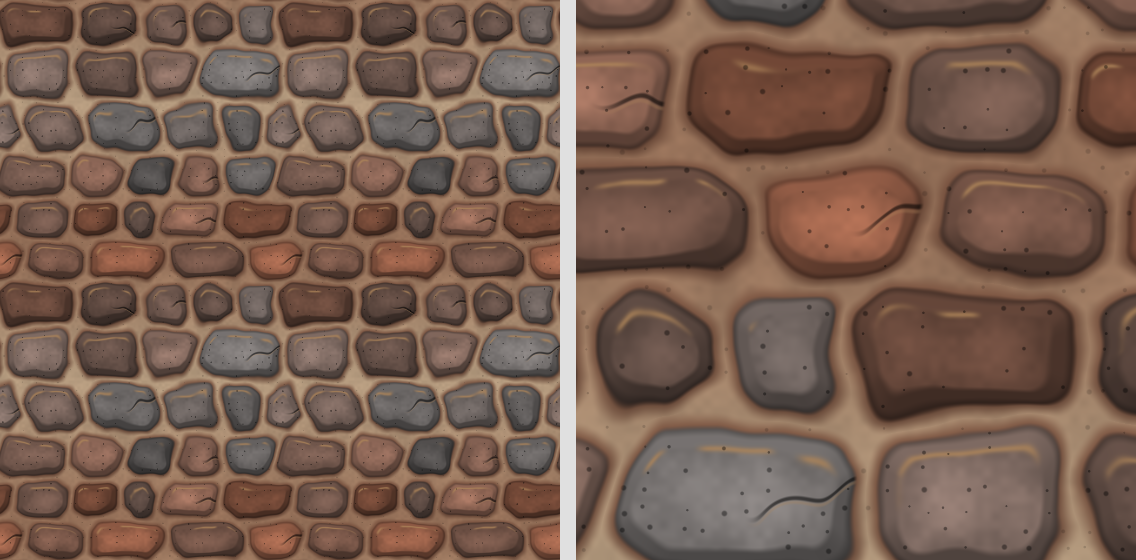
Left, the full canvas; right, a detail of the centre.
Reproduce this texture procedurally as a Shadertoy shader.

```glsl
// Painted cobble wall: six bowed courses of bevelled stones in soft, sandy mortar.
// Each stone is a smooth maximum of tilted half planes with cut corners; the nearest
// one gives the shading. All hashes, sines and noise wrap, so the canvas tiles.
#define REPEATS 2.0      // wall tiles across and down
#define COURSES 6.0      // rows of stone in a tile; also the tile size in wall units
#define GAP 0.085        // half width of the mortar
#define BEVEL 0.13       // width of the chipped rim
#define BROWN vec3(0.46, 0.29, 0.22)
#define SLATE vec3(0.37, 0.355, 0.35)
#define SAND vec3(0.70, 0.60, 0.49)
#define CLAY vec3(0.56, 0.41, 0.32)
#define OCHRE vec3(0.68, 0.52, 0.35)
#define TAU 6.2831853

// Per course: start, one-sided bow and two-sided sway of the joints
const vec3 LAYOUT[6] = vec3[6](
    vec3(0.0, 0.45, 0.1), vec3(0.0, 0.0, 0.1), vec3(-0.37, 0.0, -0.25),
    vec3(0.0, 0.25, 0.1), vec3(0.33, -0.3, 0.2), vec3(-0.75, -0.25, 0.0));

float hash(vec2 p) {
    vec3 q = fract(p.xyx * vec3(0.1031, 0.1030, 0.0973));
    q += dot(q, q.yzx + 33.33);
    return fract((q.x + q.y) * q.z);
}

// Value noise that wraps over one tile; freq is a whole number
float noise(vec2 p, float freq) {
    vec2 i = floor(p * freq), f = fract(p * freq);
    float n = COURSES * freq;
    vec2 a = mod(i, n), b = mod(i + 1.0, n);
    f = f * f * (3.0 - 2.0 * f);
    return mix(mix(hash(a), hash(vec2(b.x, a.y)), f.x),
               mix(hash(vec2(a.x, b.y)), hash(b), f.x), f.y);
}

float smoothMax(float a, float b, float k) {
    float h = max(k - abs(a - b), 0.0) / k;
    return max(a, b) + h * h * k * 0.25;
}

float stoneCount(float row) { return mod(row, 4.0) == 1.0 ? 4.0 : 5.0; }

// Joint before stone i: position and lean
vec2 joint(float row, float i) {
    float n = stoneCount(row), k = mod(i, n);
    vec3 lay = LAYOUT[int(row)];
    float shift = lay.y * sin(0.5 * TAU * k / n) + lay.z * sin(TAU * k / n);
    float jitter = 0.14 * (hash(vec2(k, row + 20.0)) - 0.5);
    return vec2(lay.x + (i + shift + jitter) * COURSES / n,
                0.42 * (hash(vec2(k, row + 40.0)) - 0.5));
}

// Signed distance to a stone; q returns the position from its centre
float stone(vec2 p, float course, float i, out vec2 q) {
    float row = mod(course, COURSES);
    vec2 a = joint(row, i), b = joint(row, i + 1.0);
    vec2 id = vec2(mod(i, stoneCount(row)), row);
    q = vec2(p.x - 0.5 * (a.x + b.x), p.y - course - 0.5);
    vec2 halfSize = vec2(0.5 * (b.x - a.x), 0.5) - GAP;
    float sides = max(a.x + a.y * q.y - p.x, p.x - b.x - b.y * q.y) + GAP;
    float slope = 0.16 * (hash(id + 60.0) - 0.5), taper = 0.14 * (hash(id + 70.0) - 0.5);
    float caps = max(-q.y + slope * q.x, q.y + taper * q.x) - halfSize.y;
    float cut = 0.06 + 0.13 * hash(id + 80.0 + 5.0 * step(0.0, q));
    float corners = dot(abs(q) - halfSize, vec2(0.707)) + cut;
    return smoothMax(smoothMax(sides, caps, 0.14), corners, 0.08);
}

// Small scattered pits from wrapped cells
float pits(vec2 p) {
    vec2 g = p * 7.0, id = mod(floor(g), COURSES * 7.0);
    vec2 c = 0.3 + 0.4 * vec2(hash(id + 3.0), hash(id + 9.0));
    float size = 0.07 + 0.12 * hash(id + 15.0);
    return step(0.68, hash(id)) * (1.0 - smoothstep(size * 0.4, size, length(fract(g) - c)));
}

void mainImage(out vec4 fragColor, in vec2 fragCoord) {
    vec2 uv = fragCoord / iResolution.xy;
    vec2 tile = fract(vec2(uv.x, 1.0 - uv.y) * REPEATS);
    float pixel = REPEATS * COURSES / iResolution.y;

    // Uneven course heights and wavering outlines
    vec2 s = tile * COURSES, w = tile * TAU;
    vec2 p = s;
    p.y -= COURSES * 0.025 * (1.0 - cos(w.y - 0.1 * TAU));
    p += 0.035 * sin(w.yx * vec2(5.0, 3.0) + 2.0 * sin(w * 4.0));
    p += 0.05 * (vec2(noise(s, 4.0), noise(s.yx, 4.0)) - 0.5);

    // Nearest stone among the neighbours
    float d = 9.0, course = 0.0, index = 0.0;
    vec2 q = vec2(0.0), t;
    for (float j = -1.0; j <= 1.0; j++) {
        float c = floor(p.y) + j, row = mod(c, COURSES);
        float start = floor((p.x - LAYOUT[int(row)].x) * stoneCount(row) / COURSES);
        for (float k = -2.0; k <= 2.0; k++) {
            float e = stone(p, c, start + k, t);
            if (e < d) { d = e; course = c; index = start + k; q = t; }
        }
    }
    vec2 slope = vec2(stone(p + vec2(0.01, 0.0), course, index, t),
                      stone(p + vec2(0.0, 0.01), course, index, t)) - d;
    float light = dot(slope / max(length(slope), 1e-4), vec2(-0.25, -0.97));
    float row = mod(course, COURSES);
    vec2 id = vec2(mod(index, stoneCount(row)), row);
    float blotch = noise(s, 3.0), grain = noise(s, 16.0), inside = -d;

    // Stone face: cooler and greyer in the upper middle courses
    float cool = 0.5 + 0.5 * cos(TAU * ((row + 0.5) / COURSES - 0.37));
    cool = clamp(cool + 0.8 * (hash(id + 7.0) - 0.4), 0.0, 1.0);
    vec3 base = mix(BROWN, SLATE, cool) * mix(0.76, 1.24, hash(id + 11.0));
    vec3 col = base * (0.84 + 0.24 * blotch + 0.1 * grain + 0.18 * smoothstep(0.1, 0.4, inside));

    // Chipped bevel, dark rim and broken ochre ridge
    float depth = inside + 0.05 * (blotch - 0.5);
    col = mix(base * (0.86 + 0.2 * light), col, smoothstep(BEVEL - 0.03, BEVEL + 0.02, depth));
    col *= mix(0.72, 1.0, smoothstep(0.0, 0.06, inside));
    float ridge = exp(-pow((depth - BEVEL) / 0.022, 2.0)) * smoothstep(0.2, 0.9, light);
    col = mix(col, OCHRE, 0.75 * ridge * smoothstep(0.3, 0.65, noise(s + 2.0, 4.0)));
    col *= 1.0 - 0.4 * pits(s);

    // A tapering crack with a lit lip on some stones
    float angle = 0.9 * (hash(id + 31.0) - 0.5);
    float across = q.y + angle * q.x - 0.04 * sin(q.x * 13.0) - 0.06;
    float crack = step(0.62, hash(id + 37.0)) * smoothstep(0.0, 0.3, q.x);
    col *= 1.0 - 0.55 * crack * (1.0 - smoothstep(0.004, 0.02 + pixel, abs(across)));
    col = mix(col, OCHRE, 0.3 * crack * (1.0 - smoothstep(0.0, 0.025, abs(across - 0.035))));

    // Mortar, pale between stones and brown where it meets them
    float pale = 0.5 + 0.5 * cos(w.y - 0.37 * TAU);
    vec3 mortar = mix(CLAY, SAND, 0.15 + 0.85 * pale) * (0.92 + 0.1 * blotch + 0.06 * grain);
    vec3 shade = mix(CLAY, BROWN, 0.6) * (0.86 + 0.1 * light);
    mortar = mix(shade, mortar, smoothstep(-0.02, 0.11, d)) * (1.0 - 0.15 * pits(s));
    float edge = max(0.02, pixel);
    fragColor = vec4(mix(col, mortar, smoothstep(-edge, edge, d)), 1.0);
}
```
